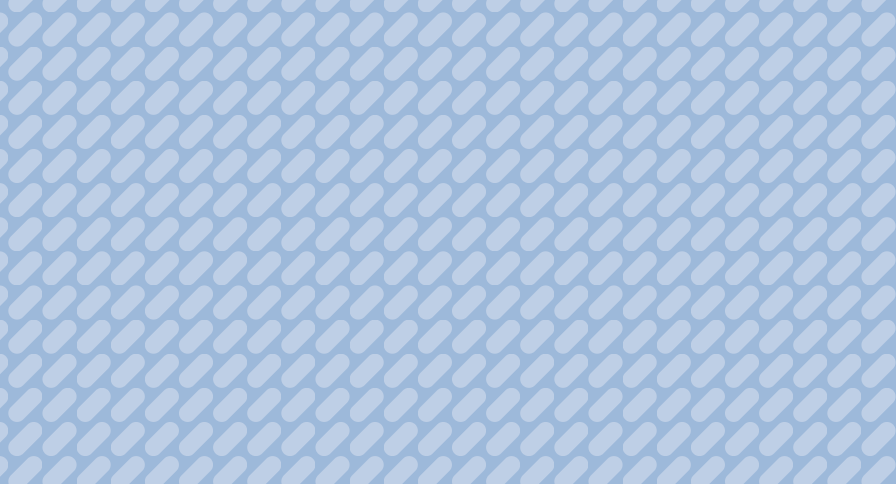
Write a WebGL 1 fragment shader that draws this pattern.

```glsl
precision highp float;
// Draws a square grid of pale diagonal capsules on a soft blue ground.

uniform vec2 u_resolution;

const float REPEATS_ACROSS = 26.256;
const vec2 FIRST_CENTER = vec2(0.744, 0.318);  // in cells, from lower left
const float CAP_RADIUS = 0.255;                // in cells
const vec3 GROUND_COLOR = vec3(0.615, 0.725, 0.855);
const vec3 CAPSULE_COLOR = vec3(0.745, 0.810, 0.900);

// Cell coordinates centred on the nearest repeat, each axis in -0.5..0.5.
vec2 repeatCell(vec2 p, vec2 center) {
  return fract(p - center + 0.5) - 0.5;
}

// Signed distance to a capsule centred at zero, running to +/- halfSpan.
float capsuleDistance(vec2 p, vec2 halfSpan, float radius) {
  float along = clamp(dot(p, halfSpan) / dot(halfSpan, halfSpan), -1.0, 1.0);
  return length(p - halfSpan * along) - radius;
}

// Coverage of a shape with an edge one pixel wide.
float fillMask(float dist, float pixel) {
  return clamp(0.5 - dist / pixel, 0.0, 1.0);
}

void main() {
  // Square cells, scaled by the canvas width.
  float pixel = REPEATS_ACROSS / u_resolution.x;
  vec2 cell = repeatCell(gl_FragCoord.xy * pixel, FIRST_CENTER);

  // Each capsule spans its cell from corner to corner.
  vec2 halfSpan = vec2(0.5 - CAP_RADIUS);
  float dist = capsuleDistance(cell, halfSpan, CAP_RADIUS);

  vec3 color = mix(GROUND_COLOR, CAPSULE_COLOR, fillMask(dist, pixel));
  gl_FragColor = vec4(color, 1.0);
}
```
